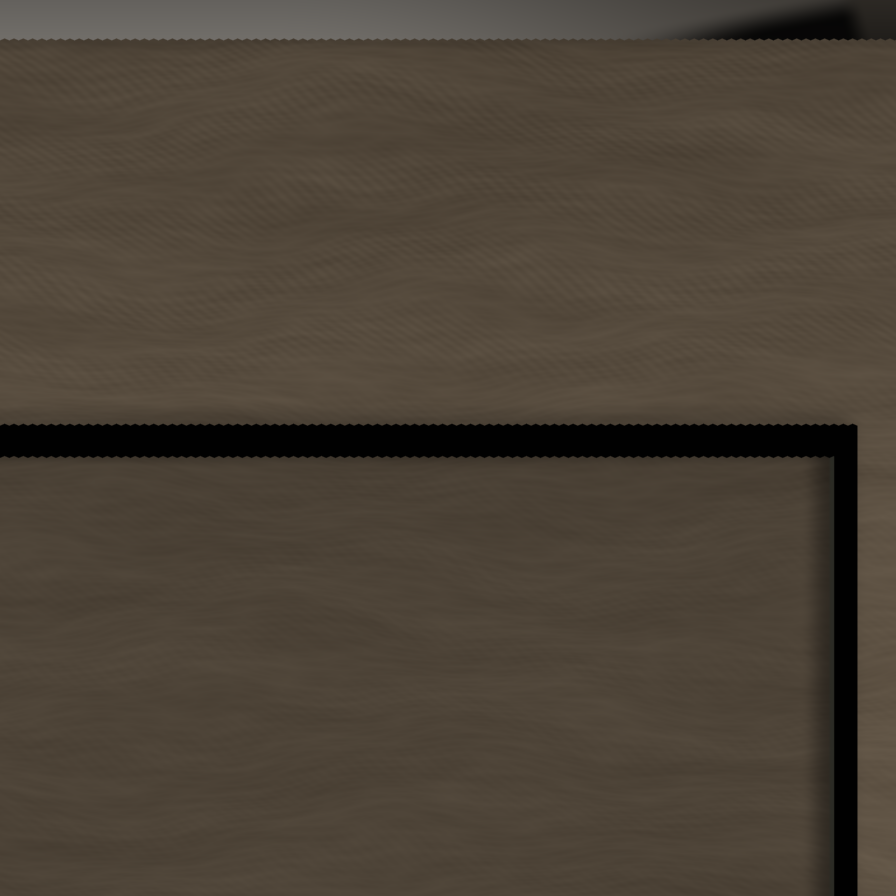
Give the GLSL for this texture, as a WebGL 2 fragment shader.

```glsl
#version 300 es
precision highp float;

uniform vec2 u_resolution;
out vec4 fragColor;

// Layout, in canvas units
const float BOARD_TOP = 0.956;
const vec2 FRAME_CORNER = vec2(0.957, 0.526);
const vec2 PANEL_CORNER = vec2(0.931, 0.490);
const float TOOTH_PERIOD = 0.0104;
const float TOOTH_DEPTH = 0.0022;

// Colours
const vec3 WOOD_DARK = vec3(0.302, 0.262, 0.213);
const vec3 WOOD_LIGHT = vec3(0.372, 0.325, 0.267);
const vec3 WALL_LIGHT = vec3(0.430, 0.418, 0.400);
const vec3 WALL_SHADE = vec3(0.275, 0.260, 0.240);
const vec3 WALL_CORNER = vec3(0.150, 0.138, 0.122);
const vec3 GROOVE = vec3(0.004, 0.004, 0.003);
const vec3 BEVEL = vec3(0.165, 0.170, 0.145);

// Grain
const int GRAIN_LAYERS = 6;
const float GRAIN_STRENGTH = 0.030;
const float PORE_STRENGTH = 0.022;
const float RIPPLE_STRENGTH = 0.009;

vec2 hash2(vec2 p) {
    vec3 q = fract(p.xyx * vec3(0.1031, 0.1030, 0.0973));
    q += dot(q, q.yzx + 33.33);
    return fract((q.xx + q.yz) * q.zy);
}

// Distance to the nearest scattered point
float cellular(vec2 p) {
    vec2 cell = floor(p), local = fract(p);
    float nearest = 2.0;
    for (int y = -1; y <= 1; y++) {
        for (int x = -1; x <= 1; x++) {
            vec2 offset = vec2(x, y);
            vec2 delta = offset + hash2(cell + offset) - local;
            nearest = min(nearest, dot(delta, delta));
        }
    }
    return sqrt(nearest);
}

// Bends the fibres into long, shallow waves
vec2 bendFibres(vec2 p) {
    p.y += 0.012 * sin(7.0 * p.x + 9.0 * p.y)
         + 0.008 * sin(13.0 * p.x - 23.0 * p.y + 1.7)
         + 0.003 * sin(31.0 * p.x + 41.0 * p.y);
    return p;
}

float layeredGrain(vec2 p) {
    float sum = 0.0, frequency = 38.0, weight = 0.42;
    for (int i = 0; i < GRAIN_LAYERS; i++) {
        float k = float(i);
        float drift = 1.6 * sin(p.x * (5.0 + 4.0 * k) + k * 2.3 + p.y * 17.0);
        float fade = 0.6 + 0.4 * sin(p.x * (9.0 + 3.0 * k) - p.y * 29.0 + k);
        sum += weight * fade * sin(p.y * frequency + drift + k * 1.9);
        frequency *= 1.63;
        weight *= 0.84;
    }
    return sum;
}

vec3 woodColour(vec2 uv) {
    vec2 fibre = bendFibres(uv);
    float light = 0.92 - 0.78 * smoothstep(0.2, 1.0, uv.y);
    light += 0.12 * smoothstep(0.75, 1.0, uv.x);
    vec3 colour = mix(WOOD_DARK, WOOD_LIGHT, light);
    float pores = cellular(fibre * vec2(22.0, 170.0)) - 0.5;
    float broad = cellular(fibre * vec2(3.0, 16.0) + 7.0) - 0.5;
    float ripple = sin(uv.x * 430.0 + uv.y * 560.0 + 2.0 * sin(uv.y * 60.0));
    ripple *= 0.5 + 0.5 * sin(fibre.y * 75.0 + 2.0 * sin(uv.x * 11.0));
    ripple *= 0.35 + 0.65 * smoothstep(0.5, 0.65, uv.y);
    float tone = GRAIN_STRENGTH * 0.6 * layeredGrain(fibre)
               + PORE_STRENGTH * pores + 0.018 * broad + RIPPLE_STRENGTH * ripple;
    return colour + tone * vec3(1.0, 0.95, 0.86);
}

vec3 wallColour(vec2 uv) {
    float height = (uv.y - BOARD_TOP) / (1.0 - BOARD_TOP);
    vec3 colour = mix(WALL_LIGHT, WALL_SHADE, smoothstep(0.3, 0.95, uv.x));
    colour *= 1.03 - 0.12 * height;
    // Wedge of shadow deepening towards the right
    float wedge = (uv.x - 0.72) / 0.24;
    float shadow = smoothstep(0.35, -0.45, height - wedge) * smoothstep(0.64, 0.86, uv.x);
    colour = mix(colour, GROOVE, 0.92 * shadow);
    float corner = smoothstep(0.945, 0.975, uv.x + 0.012 * height);
    return mix(colour, WALL_CORNER * (0.85 + 0.3 * height), corner);
}

// Coverage of the area below and left of a corner
float cornerMask(vec2 uv, vec2 corner, float aa) {
    vec2 inside = smoothstep(-aa, aa, corner - uv);
    return inside.x * inside.y;
}

void main() {
    vec2 uv = gl_FragCoord.xy / u_resolution;
    float aa = 0.9 / min(u_resolution.x, u_resolution.y);
    float tooth = TOOTH_DEPTH * (abs(fract(uv.x / TOOTH_PERIOD) - 0.5) * 2.0 - 0.5);
    vec2 serrated = uv + vec2(0.0, tooth);

    // Board with soft shade along its edges
    vec3 wood = woodColour(uv);
    float aboveGroove = smoothstep(0.028, 0.0, uv.y - FRAME_CORNER.y)
                      * smoothstep(0.97, 0.93, uv.x);
    wood *= 1.0 - 0.17 * aboveGroove;
    wood *= 1.0 - 0.12 * smoothstep(0.018, 0.0, BOARD_TOP - uv.y);

    float frame = cornerMask(serrated, FRAME_CORNER, aa);
    float panel = cornerMask(serrated, PANEL_CORNER, aa);
    float panelShade = smoothstep(0.038, 0.004, PANEL_CORNER.x - uv.x);
    vec3 panelWood = wood * (1.0 - 0.38 * panelShade);
    panelWood *= 1.0 - 0.14 * smoothstep(0.012, 0.0, PANEL_CORNER.y - uv.y);
    float bevel = smoothstep(0.007, 0.003, PANEL_CORNER.x - uv.x);
    panelWood = mix(panelWood, BEVEL, 0.85 * bevel);

    vec3 colour = mix(wood, GROOVE, frame);
    colour = mix(colour, panelWood, panel);
    float wall = smoothstep(-aa, aa, serrated.y - BOARD_TOP);
    fragColor = vec4(mix(colour, wallColour(uv), wall), 1.0);
}
```
